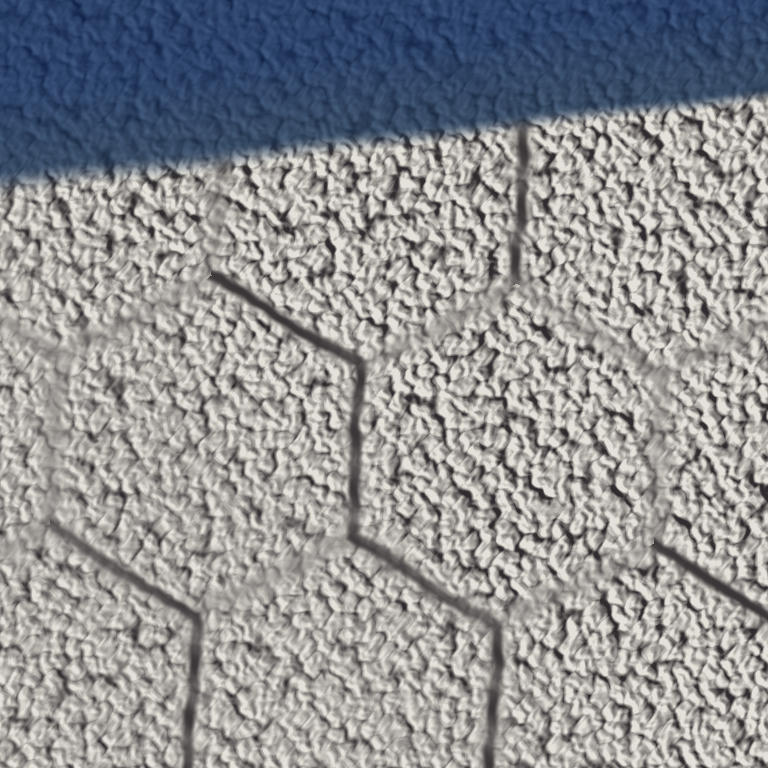
A three.js fragment shader for this texture:

```glsl
// Sunlit pitted concrete paving of hexagonal slabs, with a blue shadow across the top.
varying vec2 vUv;

// Slab lattice: one slab centre, step to the next slab, and centre-to-apex vector
const vec2 SLAB_CENTRE = vec2(0.267, 0.419);
const vec2 SLAB_STEP = vec2(0.393, -0.012);
const vec2 SLAB_APEX = vec2(0.0117, 0.2214);
const float ROOT3 = 1.7320508;

// Surface
const float GRAIN_SCALE = 50.0;
const float FINE_RATIO = 1.9;
const vec2 TO_SUN = vec2(-0.0054, -0.0032);
const float BASE_TONE = 0.82;
const float SLOPE_GAIN = 1.35;
const float PIT_DEPTH = 0.5;

// Joints, in slab units
const float JOINT_WIDTH = 0.033;
const float WORN_BAND = 0.13;
const float FAINT_JOINT = 0.22;

// Shadow edge: height at the left, slope
const float SHADOW_HEIGHT = 0.759;
const float SHADOW_SLOPE = 0.118;

const vec3 STONE_DARK = vec3(0.19, 0.17, 0.18);
const vec3 STONE_LIGHT = vec3(0.84, 0.83, 0.80);
const vec3 SHADE_DARK = vec3(0.06, 0.13, 0.27);
const vec3 SHADE_LIGHT = vec3(0.24, 0.34, 0.50);

vec2 hash2(vec2 p) {
  return fract(sin(vec2(dot(p, vec2(127.1, 311.7)), dot(p, vec2(269.5, 183.3)))) * 43758.5);
}

// Distance to the nearest scattered grain
float cellular(vec2 p) {
  vec2 base = floor(p);
  float nearest = 4.0;
  for (int j = -1; j <= 1; j++) {
    for (int i = -1; i <= 1; i++) {
      vec2 cell = base + vec2(float(i), float(j));
      vec2 d = cell + hash2(cell) - p;
      nearest = min(nearest, dot(d, d));
    }
  }
  return sqrt(nearest);
}

// Layered sines that bend straight lines and grids
vec2 wobble(vec2 p) {
  return sin(p.yx * 31.0 + vec2(0.4, 2.1)) + 0.6 * sin(p.yx * 73.0 + p * 41.0)
       + 0.4 * sin(p.yx * 157.0 - p * 93.0);
}

// x: coarse grain distance, y: depth with the finer grain added
vec2 grain(vec2 uv) {
  vec2 p = (uv + 0.0032 * wobble(uv * 1.7)) * GRAIN_SCALE;
  p.x *= 1.12;
  float coarse = cellular(p);
  return vec2(coarse, 0.7 * coarse + 0.4 * cellular(p * FINE_RATIO + 17.0));
}

float cross2(vec2 a, vec2 b) { return a.x * b.y - a.y * b.x; }

// Canvas point in the units of a regular hexagon with side 1
vec2 toSlab(vec2 uv) {
  vec2 d = uv - SLAB_CENTRE;
  return vec2(ROOT3 * cross2(d, SLAB_APEX), cross2(SLAB_STEP, d)) / cross2(SLAB_STEP, SLAB_APEX);
}

// Offset from the nearest slab centre
vec2 slabOffset(vec2 p) {
  vec2 size = vec2(ROOT3, 3.0);
  vec2 a = mod(p + 0.5 * size, size) - 0.5 * size;
  vec2 b = mod(p, size) - 0.5 * size;
  return dot(a, a) < dot(b, b) ? a : b;
}

// Some joints are open and dark, others are filled
float jointStrength(vec2 id) {
  float odd = mod(id.x + id.y, 2.0);
  return id.y < -0.5 ? 1.0 : mix(1.0, FAINT_JOINT, odd);
}

// x: dark groove, y: distance to the nearest joint, z: lit lip
vec3 joints(vec2 uv) {
  vec2 p = toSlab(uv + 0.0022 * wobble(uv));
  vec2 local = slabOffset(p);
  vec2 centre = p - local;
  float row = floor(centre.y / 1.5 + 0.5);
  vec2 id = vec2(floor(centre.x / ROOT3 + 0.5 * row + 0.5), row);
  vec3 result = vec3(0.0, 1.0, 0.0);
  for (int k = 0; k < 3; k++) {
    float angle = float(k) * 1.0471976;
    float side = dot(local, vec2(cos(angle), sin(angle)));
    vec2 next = k == 0 ? vec2(1.0, 0.0) : k == 1 ? vec2(1.0) : vec2(0.0, 1.0);
    float strength = k == 2 ? 0.16 : jointStrength(side > 0.0 ? id : id - next);
    float gap = 0.5 * ROOT3 - abs(side);
    float groove = strength * (1.0 - smoothstep(0.3 * JOINT_WIDTH, 1.5 * JOINT_WIDTH, gap));
    float lip = side < 0.0 ? smoothstep(0.03, 0.06, gap) * (1.0 - smoothstep(0.07, 0.14, gap)) : 0.0;
    result = vec3(max(result.x, groove), min(result.y, gap), max(result.z, lip * strength));
  }
  return result;
}

void main() {
  vec2 uv = vUv;
  vec3 joint = joints(uv);

  // Relief: sunward slopes brighten, gaps between grains darken
  vec2 here = grain(uv);
  float slope = grain(uv + TO_SUN).y - here.y;
  float pit = smoothstep(0.45, 0.85, here.x);
  float rough = mix(0.72, 1.1, smoothstep(0.3, 0.52, 0.5 * (uv.x + uv.y)));
  rough *= mix(0.5, 1.0, smoothstep(0.02, WORN_BAND, joint.y));
  float relief = SLOPE_GAIN * slope - PIT_DEPTH * (pit - 0.15);
  float mottle = 0.012 * dot(wobble(uv * 0.45), vec2(1.0));
  float tone = BASE_TONE - 0.09 + rough * relief + mottle + 0.08 * joint.z;

  // Sunlit stone and its shaded counterpart
  float groove = joint.x * (0.8 + 0.2 * sin(uv.x * 61.0 + uv.y * 83.0));
  vec3 sunlit = mix(STONE_DARK, STONE_LIGHT, clamp(mix(tone, 0.06, groove), 0.0, 1.08));
  float shadeTone = 0.62 + 0.5 * relief - 0.2 * groove;
  vec3 shaded = mix(SHADE_DARK, SHADE_LIGHT, clamp(shadeTone, 0.0, 1.3));

  // Cast shadow, softer towards the left
  float edge = uv.y - SHADOW_HEIGHT - SHADOW_SLOPE * uv.x - 0.002 * sin(uv.x * 19.0);
  float blur = mix(0.02, 0.011, uv.x);
  shaded += vec3(0.04, 0.03, -0.02) * (1.0 - smoothstep(0.0, 0.14, edge));
  gl_FragColor = vec4(mix(sunlit, shaded, smoothstep(-blur, blur, edge)), 1.0);
}
```
